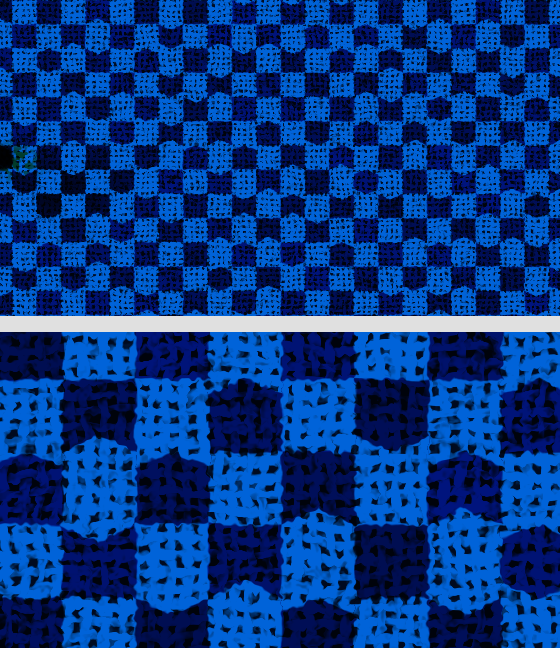
Top: the whole. Bottom: its middle third, enlarged.
Reproduce this texture procedurally as a WebGL 2 fragment shader.

```glsl
#version 300 es
precision highp float;
// Coarse woven cloth printed with a blue and navy checkerboard, 23 by 13 cells.
// Horizontal cell borders are flat, peaked or chamfered at random; a plain
// weave of frayed threads, open at its holes, shades both colours.
uniform vec2 u_resolution;
out vec4 fragColor;

float hash(vec2 p) {
  vec3 h = fract(p.xyx * 0.1031);
  h += dot(h, h.yzx + 33.33);
  return fract((h.x + h.y) * h.z);
}

float noise(vec2 p) {
  vec2 i = floor(p), f = fract(p);
  f = f * f * (3.0 - 2.0 * f);
  return mix(mix(hash(i), hash(i + vec2(1, 0)), f.x),
             mix(hash(i + vec2(0, 1)), hash(i + vec2(1, 1)), f.x), f.y);
}

// How far blue reaches over a horizontal border, at x in -0.5..0.5
float borderReach(vec2 border, float x) {
  float kind = hash(border + 71.0);
  float slope = abs(2.0 * x);
  if (kind < 0.24) return 0.23 * (1.0 - slope);
  if (kind < 0.38) return 0.20 * slope;
  return 0.0;
}

// Coverage of the blue print, 0..1, with q in cells
float bluePrint(vec2 q, float soft) {
  vec2 cell = floor(q), f = fract(q) - 0.5;
  float side = 0.5 - abs(f.x);
  float edge = 0.5 - abs(f.y);
  float reach = borderReach(cell + vec2(0.0, step(0.0, f.y)), f.x);
  bool blue = mod(cell.x + cell.y, 2.0) < 0.5;
  float d = blue ? min(side, edge + reach) : -min(side, edge - reach);
  return smoothstep(-soft, soft, d);
}

// Brightness of one thread: offset from its axis, lift and fibre noise
float thread(float offset, float lift, float fibre, float soft) {
  float width = 0.19 + 0.20 * fibre;
  float body = 1.0 - smoothstep(width - soft, width + soft, abs(offset));
  return body * (0.47 + 0.15 * lift + 0.60 * fibre);
}

// Plain weave with t in threads
float weave(vec2 t, float soft) {
  vec2 id = floor(t), f = fract(t) - 0.5;
  float warpLift = cos(3.14159 * (t.y - 0.5 + id.x));
  float weftLift = -cos(3.14159 * (t.x - 0.5 + id.y));
  float warp = thread(f.x, warpLift, noise(t * vec2(3.3, 1.3)), soft);
  float weft = thread(f.y, weftLift, noise(t * vec2(1.3, 3.3) + 40.0), soft);
  return max(warp, weft);
}

void main() {
  vec2 p = gl_FragCoord.xy / u_resolution.y;
  vec2 q = vec2(p.x - 0.039, 1.0 - p.y) / vec2(0.0772, 0.0767);
  float pixel = 1.0 / (0.0767 * u_resolution.y);

  // Uneven threads and a ragged print edge
  vec2 sway = vec2(noise(q * 1.7), noise(q * 1.7 + 19.0)) - 0.5;
  vec2 fray = vec2(noise(q * 14.0), noise(q * 14.0 + 57.0)) - 0.5;
  float cover = bluePrint(q + 0.02 * sway + 0.07 * fray, 0.6 * pixel + 0.01);
  vec2 t = q * 4.5 + 0.6 * sway + 0.3 * fray;
  float light = weave(t, 1.5 * pixel + 0.06);

  // Stray hairs crossing the weave on both diagonals, and fine grain
  float hairA = noise(vec2(t.x + t.y, 0.25 * (t.x - t.y)) * 2.4);
  float hairB = noise(vec2(t.x - t.y, 0.25 * (t.x + t.y)) * 2.4 + 90.0);
  float hair = smoothstep(0.62, 0.9, max(hairA, hairB));
  float grain = noise(q * 19.0 + 31.0) - 0.5;
  light = clamp(light + 0.25 * hair + 0.30 * grain, 0.0, 1.0);

  // Blue dye over navy ground, each cell inked a little differently
  vec3 blue = mix(vec3(0.0, 0.04, 0.12), vec3(0.0, 0.24, 0.52), smoothstep(0.0, 0.42, light));
  blue = mix(blue, vec3(0.0, 0.39, 0.85), smoothstep(0.36, 0.82, light));
  float ink = 0.7 + 0.5 * hash(floor(q) + 5.0);
  float glow = smoothstep(0.32, 1.0, light) * ink;
  vec3 navy = mix(vec3(0.0, 0.012, 0.045), vec3(0.0, 0.07, 0.43), glow);
  vec3 color = mix(navy, blue, cover);

  // Black worn spot at the left, with greenish flecks around its rim
  vec2 s = (p - vec2(0.05, 0.49)) / vec2(0.10, 0.07);
  float spot = 1.0 - smoothstep(0.3, 1.2, length(s));
  float fleck = spot * smoothstep(0.3, 0.65, noise(q * 9.0 + 3.0));
  float shade = 1.0 - smoothstep(0.2, 1.2, length((p - vec2(0.19, 0.40)) / vec2(0.25, 0.13)));
  color *= 1.0 - 0.6 * shade * (1.0 - cover);
  color = mix(color, color * vec3(1.0, 0.6, 0.2), fleck);
  color *= 1.0 - 0.95 * (1.0 - smoothstep(0.03, 0.05, length(p - vec2(0.0, 0.50))));
  fragColor = vec4(color, 1.0);
}
```
